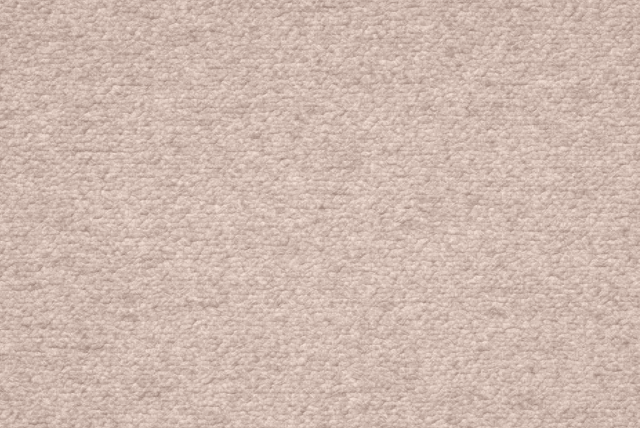
A WebGL 1 fragment shader for this texture:

```glsl
precision highp float;

// Soft beige woven cloth: staggered rows of small lit knots, fuzzy diagonal
// fibres and faint horizontal grooves. Each layer adds to one tone, which
// then blends between a shadow and a highlight colour.

uniform vec2 u_resolution;

const vec3 SHADOW = vec3(0.72, 0.63, 0.59);
const vec3 HIGHLIGHT = vec3(0.88, 0.80, 0.76);
const vec2 KNOTS_PER_HEIGHT = vec2(68.0, 96.0);

float hash(vec2 p) {
  vec3 q = fract(p.xyx * 0.1031);
  q += dot(q, q.yzx + 33.33);
  return fract((q.x + q.y) * q.z);
}

vec2 hash2(vec2 p) {
  return vec2(hash(p), hash(p + 71.7));
}

float noise(vec2 p) {
  vec2 cell = floor(p);
  vec2 f = fract(p);
  f = f * f * (3.0 - 2.0 * f);
  float low = mix(hash(cell), hash(cell + vec2(1.0, 0.0)), f.x);
  float high = mix(hash(cell + vec2(0.0, 1.0)), hash(cell + 1.0), f.x);
  return mix(low, high, f.y);
}

vec2 rotate(vec2 p, float angle) {
  float c = cos(angle);
  float s = sin(angle);
  return vec2(c * p.x + s * p.y, c * p.y - s * p.x);
}

// Smooth cellular relief, lit from above; p counts knots.
float knotShade(vec2 p, float sharpness) {
  vec2 base = floor(p);
  vec2 offset = vec2(0.0);
  float tone = 0.0;
  float total = 0.0001;
  for (int j = -1; j <= 1; j++) {
    for (int i = -1; i <= 1; i++) {
      vec2 cell = base + vec2(float(i), float(j));
      float stagger = 0.5 * mod(cell.y, 2.0) - 0.25;
      vec2 jitter = (hash2(cell) - 0.5) * vec2(0.7, 0.6);
      vec2 d = p - cell - 0.5 - jitter - vec2(stagger, 0.0);
      float weight = exp(-sharpness * dot(d, d));
      offset += weight * d;
      tone += weight * (hash(cell + 19.3) - 0.5);
      total += weight;
    }
  }
  float height = log(total) / sharpness + 0.11;
  return (offset.y - 0.4 * offset.x + 0.45 * tone) / total + height;
}

// Thin bright strands running along the given angle.
float fibres(vec2 p, float angle, vec2 frequency) {
  float n = noise(rotate(p, angle) * frequency + 40.0);
  return 0.65 - abs(2.0 * n - 1.0);
}

// Horizontal variation with occasional short dark grooves.
float grooves(vec2 p, float rows) {
  float streak = noise(p * vec2(9.0, rows) + 13.0);
  float crease = noise(p * vec2(20.0, rows) + 57.0);
  return 0.18 * (streak - 0.5) - 0.28 * smoothstep(0.65, 0.95, crease);
}

// Broad falloff of the light towards the corners.
float lighting(vec2 uv, vec2 centre) {
  vec2 d = uv - centre;
  return 0.07 - 0.4 * dot(d, d);
}

void main() {
  vec2 uv = gl_FragCoord.xy / u_resolution;
  vec2 p = gl_FragCoord.xy / u_resolution.y;

  // Gentle wavering of the rows and curling of the fibres.
  vec2 waver = vec2(noise(p * 9.0), noise(p * 7.0 + 31.0)) - 0.5;
  vec2 curl = vec2(noise(p * 45.0 + 5.0), noise(p * 45.0 + 83.0)) - 0.5;
  vec2 cloth = p + 0.008 * waver;
  vec2 fuzz = p + 0.012 * curl;

  float tone = 0.38 + lighting(uv, vec2(0.52, 0.42));
  tone += 0.68 * knotShade(cloth * KNOTS_PER_HEIGHT + 0.2 * curl, 8.0);
  tone += 0.46 * fibres(fuzz, 0.6, vec2(60.0, 145.0));
  tone += 0.42 * fibres(fuzz + 3.0, -0.5, vec2(64.0, 155.0));
  tone += grooves(cloth, KNOTS_PER_HEIGHT.y);
  tone += 0.08 * (noise(p * vec2(30.0, 42.0) + 7.0) - 0.5);
  tone += 0.60 * (noise(p * 310.0) - 0.5);

  vec3 colour = mix(SHADOW, HIGHLIGHT, clamp(tone, -0.5, 1.5));
  gl_FragColor = vec4(colour, 1.0);
}
```
